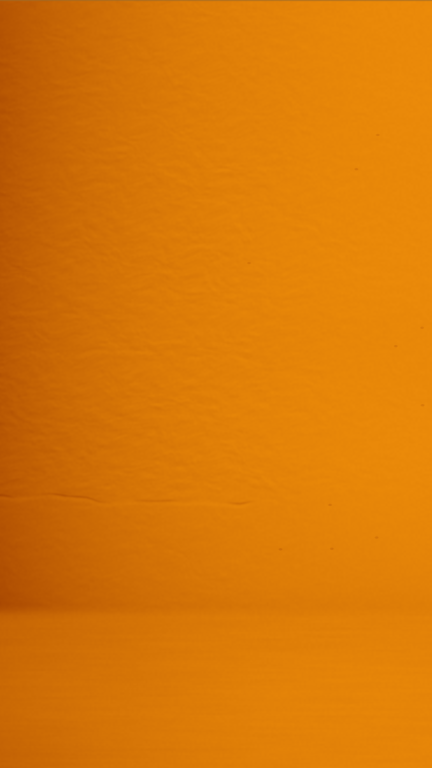
This background is drawn by a Shadertoy shader. Its source:

```glsl
// An orange plaster wall lit from the right, meeting a smoother floor.
// A tone field (falloff, shaded crease, floor) is mapped to an orange ramp;
// noise differences give the plaster relief, and hashed cells the small pits.
#define SHADE_COLOR vec3(0.65, 0.27, 0.005)
#define LIGHT_COLOR vec3(0.93, 0.55, 0.035)
#define FLOOR_Y 0.207
#define LEDGE_Y 0.347
#define LIGHT_FALLOFF 2.6
#define RELIEF 0.20
#define GRAIN 0.035
#define PIT_CHANCE 0.035

float hash(vec2 p) {
    vec3 q = fract(vec3(p.xyx) * 0.1031);
    q += dot(q, q.yzx + 33.33);
    return fract((q.x + q.y) * q.z);
}

float noise(vec2 p) {
    vec2 i = floor(p), f = fract(p);
    f = f * f * (3.0 - 2.0 * f);
    return mix(mix(hash(i), hash(i + vec2(1, 0)), f.x),
               mix(hash(i + vec2(0, 1)), hash(i + vec2(1, 1)), f.x), f.y);
}

float fbm(vec2 p) {
    float sum = 0.0, gain = 0.5;
    for (int i = 0; i < 3; i++) {
        sum += gain * noise(p);
        p = mat2(1.7, 0.5, -0.5, 1.7) * p + 17.0;
        gain *= 0.5;
    }
    return sum;
}

// Height of the plaster, with bumps wider than tall
float plaster(vec2 p) {
    return fbm(p * vec2(65.0, 120.0) + 1.5 * noise(p * 30.0));
}

// Light entering from the right, dimmer near the floor crease
float wallTone(vec2 uv) {
    float reach = (1.0 - exp(-LIGHT_FALLOFF * uv.x)) / (1.0 - exp(-LIGHT_FALLOFF));
    float tone = mix(0.20, 0.95, reach);
    tone += 0.06 * exp(-pow((uv.y - 0.55) / 0.25, 2.0)) * (1.0 - uv.x);
    tone -= 0.10 * smoothstep(0.40, FLOOR_Y, uv.y);
    return tone - 0.08 * exp(-max(uv.y - FLOOR_Y, 0.0) * 45.0);
}

float floorTone(vec2 uv) {
    float tone = mix(0.42, 0.83, 1.0 - pow(1.0 - uv.x, 2.0));
    tone += 0.06 * smoothstep(FLOOR_Y, 0.10, uv.y);
    return tone - 0.06 * smoothstep(0.08, 0.0, uv.y) * (1.0 - uv.x);
}

// Broken edge of the upper plaster coat: dark lip, lighter strip beneath
float ledge(vec2 uv, vec2 p) {
    float y = LEDGE_Y + 0.008 * smoothstep(0.28, 0.10, uv.x)
            + 0.006 * (noise(vec2(p.x * 45.0, 4.0)) - 0.5);
    float d = uv.y - y;
    float extent = smoothstep(0.60, 0.56, uv.x);
    float broken = smoothstep(0.35, 0.75, noise(vec2(p.x * 32.0, 9.0)));
    broken = max(broken, smoothstep(0.05, 0.0, abs(uv.x - 0.56)));
    float lip = exp(-pow(d / 0.0018, 2.0));
    float glint = exp(-pow((d + 0.004) / 0.003, 2.0));
    return extent * (0.07 * glint - 0.22 * lip * broken);
}

// Sparse pits, mostly low and toward the right
float pits(vec2 uv, vec2 p) {
    vec2 cell = floor(p * 48.0), f = fract(p * 48.0);
    vec2 center = 0.25 + 0.5 * vec2(hash(cell + 3.1), hash(cell + 8.7));
    float chance = PIT_CHANCE * smoothstep(0.3, 1.0, uv.x);
    float d = length((f - center) * vec2(0.8, 1.2));
    return step(hash(cell), chance) * smoothstep(0.14, 0.03, d);
}

void mainImage(out vec4 fragColor, in vec2 fragCoord) {
    vec2 uv = fragCoord / iResolution.xy;
    vec2 p = fragCoord / iResolution.y;

    // Broad tones joined at a soft crease
    float onWall = smoothstep(FLOOR_Y - 0.014, FLOOR_Y + 0.008, uv.y);
    float tone = mix(floorTone(uv), wallTone(uv), onWall);

    // Relief is rough at centre left and calm below the ledge
    float rough = mix(1.0, 0.3, smoothstep(0.40, 0.95, uv.x));
    rough *= mix(0.5, 1.0, smoothstep(LEDGE_Y - 0.01, LEDGE_Y + 0.02, uv.y));
    rough *= mix(1.0, 0.65, smoothstep(0.65, 1.0, uv.y));
    float slope = plaster(p) - plaster(p + vec2(0.0015, 0.0035));
    tone += RELIEF * slope * rough * onWall;

    // Fine grain and horizontal brush strokes on the floor
    tone += GRAIN * (noise(p * 330.0) - 0.5);
    float strokes = fbm(p * vec2(14.0, 210.0)) - 0.44;
    tone += 0.08 * strokes * (1.0 - onWall);
    tone += 0.05 * (fbm(p * vec2(6.0, 9.0)) - 0.44);

    tone += ledge(uv, p);
    tone -= 0.22 * pits(uv, p) * onWall;

    vec3 color = mix(SHADE_COLOR, LIGHT_COLOR, clamp(tone, 0.0, 1.1));
    // Thin muted rim along the top
    float rim = smoothstep(0.9975, 0.9995, uv.y);
    color = mix(color, vec3(0.62, 0.42, 0.16), 0.6 * rim);
    fragColor = vec4(color, 1.0);
}
```
